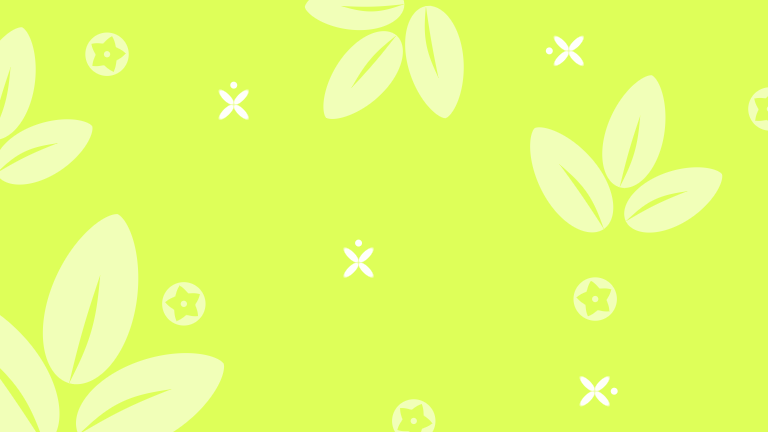
This background is drawn by a Shadertoy shader. Its source:

```glsl
// Pale leaf sprigs, star-hearted berries and white four-petal sparkles on lime.

const float TAU = 6.2831853;

// Sprigs: centre, scale, angle
const vec4 SPRIGS[4] = vec4[4](
    vec4(12.83, 4.83, 1.0, 0.0), vec4(-0.29, 5.83, 1.0, 0.0),
    vec4(1.32, 0.61, 1.51, 0.0), vec4(8.43, 8.46, 0.93, 2.714));

// Leaves of one sprig: base, tip
const vec4 LEAVES[3] = vec4[3](
    vec4(-0.25, -0.60, -1.69, 1.50), vec4(0.08, 0.27, 0.75, 2.60),
    vec4(0.21, -0.44, 2.21, 0.54));
const float VEIN_BENDS[3] = float[3](0.03, 0.015, -0.04);

// Berries: centre, direction of one star tip
const vec3 BERRIES[5] = vec3[5](
    vec3(2.23, 7.87, 1.3), vec3(3.83, 2.67, 1.8), vec3(12.40, 2.77, 1.8),
    vec3(16.04, 6.73, 1.3), vec3(8.62, 0.23, 1.13));

// Sparkles: centre, direction of the dot
const vec4 SPARKLES[4] = vec4[4](
    vec4(4.87, 6.82, 0.0, 1.0), vec4(7.47, 3.53, 0.0, 1.0),
    vec4(11.85, 7.94, -1.0, 0.0), vec4(12.39, 0.85, 1.0, 0.0));

mat2 turn(float angle) {
    float c = cos(angle), s = sin(angle);
    return mat2(c, s, -s, c);
}

// Leaf blade with a bent vein sliver cut out of it
float leafDistance(vec2 p, vec2 base, vec2 tip, float bend) {
    float size = distance(base, tip);
    vec2 axis = (tip - base) / size;
    vec2 q = vec2(dot(p - base, axis), dot(p - base, vec2(axis.y, -axis.x))) / size;

    float t = clamp(q.x, 0.001, 0.999);
    float width = 0.55 * sqrt(t) * pow(1.0 - t, 0.66);
    float slope = width * (0.5 / t - 0.66 / (1.0 - t));
    float blade = (abs(q.y) - width) / sqrt(1.0 + slope * slope) + abs(q.x - t);

    float along = clamp(q.x / 0.64, 0.0, 1.0);
    float arch = sin(along * TAU * 0.5);
    float vein = abs(q.y - bend * arch) - 0.024 * arch + abs(q.x - along * 0.64);
    return max(blade, -vein) * size;
}

float sprigDistance(vec2 p) {
    float d = 1e3;
    for (int i = 0; i < 3; i++)
        d = min(d, leafDistance(p, LEAVES[i].xy, LEAVES[i].zw, VEIN_BENDS[i]));
    return d;
}

// Disc with a hollow five-pointed star and a seed in the middle
float berryDistance(vec2 p, float tipAngle) {
    float r = length(p);
    float sector = TAU / 5.0;
    float fold = abs(mod(atan(p.y, p.x) - tipAngle, sector) / sector * 2.0 - 1.0);
    float star = (r - mix(0.24, 0.39, pow(fold, 1.5))) * 0.75;
    return min(max(r - 0.452, -star), r - 0.065);
}

// Four diagonal petals and a dot beside them
float sparkleDistance(vec2 p, vec2 dotSide) {
    vec2 q = turn(-TAU / 8.0) * abs(p) - vec2(0.215, 0.0);
    float petals = (length(q / vec2(0.205, 0.074)) - 1.0) * 0.074;
    return min(petals, length(p - dotSide * 0.406) - 0.072);
}

void mainImage(out vec4 fragColor, in vec2 fragCoord) {
    // The canvas is nine units tall
    float unit = 9.0 / iResolution.y;
    vec2 p = fragCoord * unit;

    float pale = 1e3, white = 1e3;
    for (int i = 0; i < 4; i++) {
        vec4 s = SPRIGS[i];
        pale = min(pale, sprigDistance(turn(-s.w) * (p - s.xy) / s.z) * s.z);
        white = min(white, sparkleDistance(p - SPARKLES[i].xy, SPARKLES[i].zw));
    }
    for (int i = 0; i < 5; i++)
        pale = min(pale, berryDistance(p - BERRIES[i].xy, BERRIES[i].z));

    // Layers, each with an edge about one pixel wide
    vec3 color = vec3(0.87, 1.0, 0.35);
    color = mix(color, vec3(0.945, 1.0, 0.72), clamp(0.5 - pale / unit, 0.0, 1.0));
    color = mix(color, vec3(1.0, 1.0, 0.98), clamp(0.5 - white / unit, 0.0, 1.0));
    fragColor = vec4(color, 1.0);
}
```
